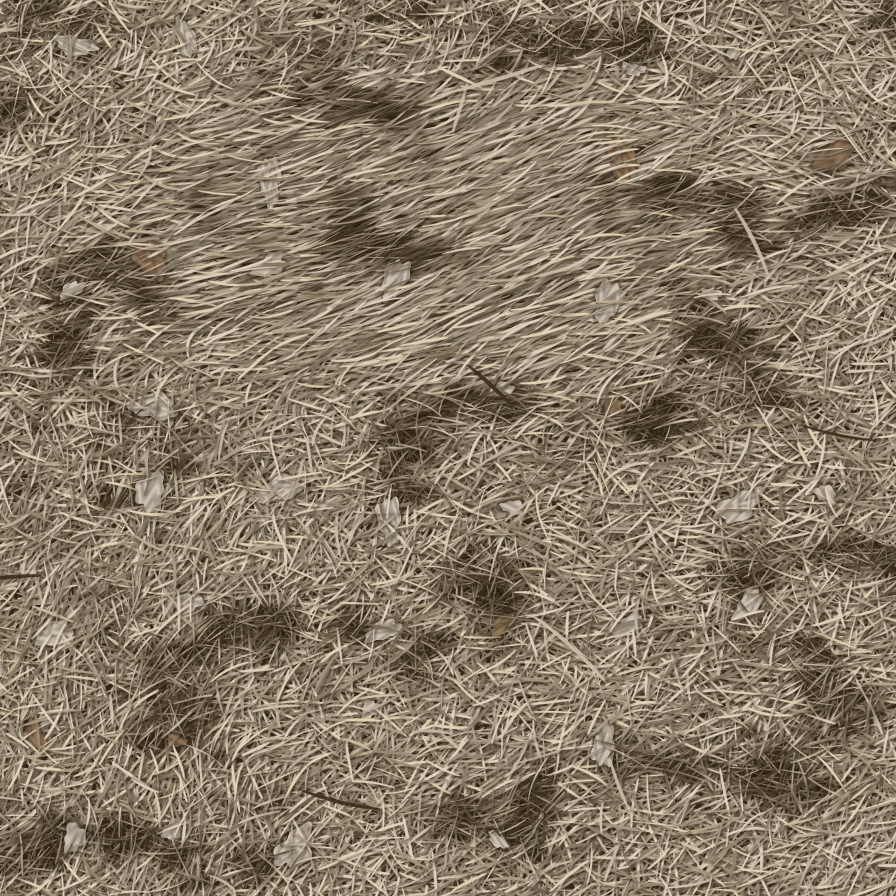
Reproduce this texture procedurally as a Shadertoy shader.

```glsl
#define LAYERS 28
#define CELL 0.030
#define BLADE_WIDTH 0.00125
#define SHADOW 0.25
#define LEAF_CELL 0.125
#define STEMS 11
#define SOIL vec3(0.20, 0.15, 0.09)
#define DARK_STRAW vec3(0.22, 0.17, 0.10)
#define PALE_STRAW vec3(0.80, 0.75, 0.67)
#define PALE_LEAF vec3(0.78, 0.73, 0.67)
#define BROWN_LEAF vec3(0.55, 0.44, 0.33)

vec4 hash4(vec2 p) {
    vec4 h = fract(p.xyxy * vec4(0.1031, 0.1030, 0.0973, 0.1099));
    h += dot(h, h.wzxy + 33.33);
    return fract((h.xxyz + h.yzzw) * h.zywx);
}

vec2 rotate(vec2 p, float angle) {
    float c = cos(angle), s = sin(angle);
    return vec2(c * p.x + s * p.y, c * p.y - s * p.x);
}

// Layered, warped sines: roughly -1 to 1
float waves(vec2 q) {
    float sum = 0.0, amp = 0.45;
    for (int i = 0; i < 6; i++) {
        q = mat2(0.8, 0.6, -0.6, 0.8) * q * 1.6 + 1.7;
        sum += amp * sin(q.x + 1.5 * sin(q.y));
        amp *= 0.72;
    }
    return sum;
}

// Curved, tapered blade along x: x = coverage, y = shadow on its lower side
vec2 blade(vec2 q, float halfLength, float width, float bend, float px) {
    float along = abs(q.x) / halfLength;
    float across = q.y + bend * q.x * q.x;
    float ends = 1.0 - smoothstep(0.85, 1.0, along);
    float w = width * (1.0 - 0.5 * along * along);
    float body = clamp((w - abs(across)) / (1.25 * px) + 0.5, 0.0, 1.0);
    float shade = 1.0 - smoothstep(0.0, 0.004, abs(across + 1.8 * width));
    return vec2(body, shade) * ends;
}

// Crumpled leaf flecks, one at most per cell
vec3 addLeaves(vec3 col, vec2 p, float px) {
    vec2 id = floor(p / LEAF_CELL);
    vec4 h = hash4(id + 71.0), g = hash4(id + 137.0);
    vec2 q = p - (id + 0.3 + 0.4 * h.xy) * LEAF_CELL;
    q = rotate(q, 6.28 * h.z) * vec2(1.0, 1.3 + g.x);
    float a = atan(q.y, q.x);
    float radius = LEAF_CELL * mix(0.09, 0.23, g.y * g.y);
    radius *= 1.0 + 0.16 * sin(3.0 * a + 6.0 * g.z) + 0.1 * sin(7.0 * a + 9.0 * g.x);
    float d = length(q) - radius;
    float present = step(h.w, 0.5);
    vec3 leaf = mix(PALE_LEAF, BROWN_LEAF, step(0.75, g.w));
    leaf *= 0.93 + 0.12 * sin(q.x * 260.0 + 3.0 * sin(q.y * 190.0));
    col = mix(col, SOIL, 0.5 * present * (1.0 - smoothstep(0.0, 0.008, d)));
    return mix(col, leaf, present * (1.0 - smoothstep(-px, px, d)));
}

void mainImage(out vec4 fragColor, in vec2 fragCoord) {
    vec2 p = fragCoord / iResolution.y;
    float px = 1.0 / iResolution.y;

    // Combed band of long grass, tangled elsewhere
    float drift = waves(p * 2.2 + 4.0);
    vec2 fromBand = (p - vec2(0.45, 0.74)) * vec2(0.45, 1.0);
    float combed = 1.0 - smoothstep(0.08, 0.25, length(fromBand) + 0.05 * drift);
    float heading = mix(0.5 + 0.5 * drift, 0.2 + 0.2 * sin(5.0 * p.x - 1.2), combed);
    float spread = mix(1.8, 0.42, combed);

    // Dark hollows between tufts
    float clump = waves(p * vec2(8.0, 13.0));
    float hollow = smoothstep(0.15, 1.0, clump);

    // Blades stacked from the soil upward
    vec3 col = SOIL;
    for (int i = 0; i < LAYERS; i++) {
        float height = float(i) / float(LAYERS - 1);
        vec2 grid = p / CELL + float(i) * vec2(0.37, 0.71);
        vec2 base = floor(grid);
        if (i == LAYERS - 4) col = addLeaves(col, p, px);
        for (int k = 0; k < 9; k++) {
            vec2 id = base + vec2(k % 3, k / 3) - 1.0;
            vec4 h = hash4(id + float(i) * vec2(43.0, 61.0) + 200.0);
            vec4 g = hash4(id + float(i) * vec2(29.0, 83.0) + 950.0);
            vec2 q = (grid - id - h.xy) * CELL;
            q = rotate(q, heading + (h.z + g.x - 1.0) * spread);
            float halfLength = CELL * mix(0.5, 1.0, mix(g.y, 1.0, 0.6 * combed));
            float width = BLADE_WIDTH * (0.6 + 0.8 * g.z) * (1.0 - 0.4 * hollow);
            vec2 b = blade(q, halfLength, width, (g.w - 0.5) * 10.0, px);
            float tone = mix(0.62, 0.91, height) + 0.9 * (h.w - 0.5);
            tone = min(tone - 0.36 * hollow - 0.11 * clump, 1.12);
            vec3 straw = mix(DARK_STRAW, PALE_STRAW, tone);
            straw *= mix(vec3(1.02, 1.0, 0.95), vec3(1.0, 1.0, 1.02), g.x);
            col = mix(col, SOIL * 0.9, SHADOW * b.y);
            col = mix(col, straw, b.x);
        }
    }

    // A few long stems and dark twigs on top
    for (int i = 0; i < STEMS; i++) {
        vec4 h = hash4(vec2(float(i) * 7.0 + 3.0, 19.0));
        vec4 g = hash4(vec2(float(i) * 5.0 + 8.0, 47.0));
        vec2 q = rotate(p - h.xy, 3.14 * h.z);
        vec2 b = blade(q, mix(0.03, 0.075, h.w), mix(0.0015, 0.0028, g.x), 3.0 * (g.y - 0.5), px);
        col = mix(col, SOIL, SHADOW * b.y);
        col = mix(col, mix(PALE_STRAW, DARK_STRAW, step(0.65, g.z)), 0.9 * b.x);
    }
    fragColor = vec4(clamp(col, 0.0, 1.0), 1.0);
}
```
